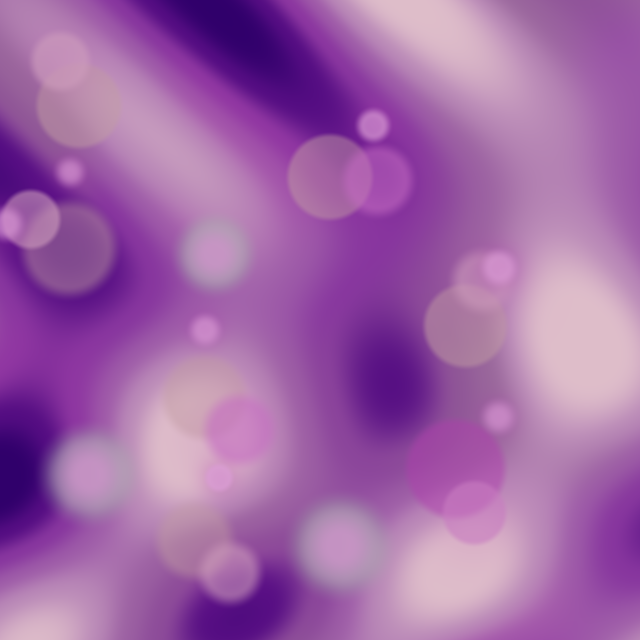
Give the GLSL for this background, as a WebGL 2 fragment shader.

```glsl
#version 300 es
precision highp float;
// Soft violet bokeh: two meandering waves and low noise set a blurred tone field,
// coloured by a ramp from indigo to blush. Green-rimmed glows and clusters of
// translucent discs, spread by a low-discrepancy sequence, lie on top.

#define BAND_WIDTH 0.55    // spacing of the upright light bands
#define BAND_BEND 0.30     // how far the bands swing sideways
#define WAVE_HEIGHT 0.45   // spacing of the slanted waves
#define NOISE_SCALE 3.2
#define NOISE_AMOUNT 0.26
#define GLOWS 3
#define CLUSTERS 7
#define DISC_RANKS 3       // discs per cluster, from large to small
#define DISC_BLUR 0.009

uniform vec2 u_resolution;
out vec4 fragColor;

const float TAU = 6.28318;
const vec3 INDIGO = vec3(0.19, 0.00, 0.42);
const vec3 VIOLET = vec3(0.33, 0.05, 0.51);
const vec3 PURPLE = vec3(0.53, 0.21, 0.62);
const vec3 ORCHID = vec3(0.62, 0.36, 0.66);
const vec3 LILAC = vec3(0.73, 0.54, 0.72);
const vec3 BLUSH = vec3(0.87, 0.74, 0.79);
const vec3 MAUVE = vec3(0.58, 0.42, 0.57);
const vec3 MAGENTA = vec3(0.68, 0.22, 0.68);
const vec3 PINK = vec3(0.86, 0.62, 0.84);
const vec3 SAND = vec3(0.76, 0.62, 0.64);
const vec3 SAGE = vec3(0.66, 0.72, 0.68);

float hash(vec2 p) {
    vec3 q = fract(vec3(p.xyx) * 0.1031);
    q += dot(q, q.yzx + 33.33);
    return fract((q.x + q.y) * q.z);
}

float noise(vec2 p) {
    vec2 cell = floor(p), f = fract(p);
    f = f * f * f * (f * (f * 6.0 - 15.0) + 10.0);
    float low = mix(hash(cell), hash(cell + vec2(1, 0)), f.x);
    float high = mix(hash(cell + vec2(0, 1)), hash(cell + vec2(1, 1)), f.x);
    return mix(low, high, f.y);
}

// Evenly spread positions, kept off the borders
vec2 spread(float index) {
    return 0.1 + 0.8 * fract(0.5 + index * vec2(0.7549, 0.5698));
}

// Brightness of the blurred backdrop, about 0 to 1
float toneField(vec2 p) {
    float bend = 0.06 + BAND_BEND * sin(0.5 * TAU * p.y);
    float bands = cos(TAU * (p.x - bend) / BAND_WIDTH);
    float waves = cos(TAU * (p.y - 0.91 + 0.49 * p.x) / WAVE_HEIGHT);
    float grain = noise(p * NOISE_SCALE + 7.0) - 0.5;
    return 0.5 + 0.27 * bands + 0.15 * waves + NOISE_AMOUNT * grain + 0.14 * (p.x - 0.5);
}

vec3 ramp(float tone) {
    vec3 color = mix(INDIGO, VIOLET, smoothstep(-0.05, 0.12, tone));
    color = mix(color, PURPLE, smoothstep(0.10, 0.32, tone));
    color = mix(color, ORCHID, smoothstep(0.30, 0.54, tone));
    color = mix(color, LILAC, smoothstep(0.50, 0.74, tone));
    return mix(color, BLUSH, smoothstep(0.70, 0.95, tone));
}

// Wide blurred light: lilac core inside a faint green ring
vec3 addGlow(vec3 color, vec2 p, float index) {
    float radius = mix(0.06, 0.12, hash(vec2(index, 3.0)));
    float d = length(p - spread(index)) / radius;
    color = mix(color, SAGE, 0.55 * (1.0 - smoothstep(0.55, 1.15, d)));
    return mix(color, mix(LILAC, PINK, 0.5), 0.85 * (1.0 - smoothstep(0.2, 0.9, d)));
}

// Translucent disc: large ones sandy and dim, small ones pink and bright
vec3 addDisc(vec3 color, vec2 p, float cluster, float rank) {
    vec2 id = vec2(cluster, rank + 11.0);
    float pick = hash(id), level = rank / float(DISC_RANKS - 1);
    float radius = mix(0.068, 0.021, level) * mix(0.8, 1.25, pick);
    float angle = TAU * hash(id + 5.0);
    vec2 center = spread(cluster) + 0.075 * min(rank, 1.4) * vec2(cos(angle), sin(angle));
    float d = length(p - center);

    float blur = DISC_BLUR * mix(0.6, 1.6, hash(id + 9.0));
    float body = 1.0 - smoothstep(radius - blur, radius + blur, d);
    float rim = mix(0.88, 1.0, smoothstep(0.3, 1.0, d / radius));
    vec3 tint = mix(SAND, MAGENTA, smoothstep(0.55, 0.75, pick));
    tint = mix(tint, PINK, level);
    float halo = level * exp(-pow(d / (1.5 * radius), 2.0));
    color = mix(color, MAGENTA, 0.3 * halo);
    return mix(color, tint, body * rim * mix(0.5, 0.72, level));
}

void main() {
    vec2 p = gl_FragCoord.xy / min(u_resolution.x, u_resolution.y);

    // Backdrop, with drifting patches of dusty mauve and magenta
    float tone = toneField(p);
    vec3 color = ramp(tone);
    float drift = noise(p * 2.6 + 31.0);
    float middle = smoothstep(0.1, 0.35, tone) * (1.0 - smoothstep(0.55, 0.8, tone));
    color = mix(color, MAUVE, 0.6 * middle * smoothstep(0.55, 0.85, drift));
    color = mix(color, MAGENTA, 0.25 * middle * smoothstep(0.45, 0.15, drift));

    for (int i = 0; i < GLOWS; i++)
        color = addGlow(color, p, float(CLUSTERS + 1 + i));

    for (int rank = 0; rank < DISC_RANKS; rank++)
        for (int i = 1; i <= CLUSTERS; i++)
            color = addDisc(color, p, float(i), float(rank));

    fragColor = vec4(color, 1.0);
}
```
